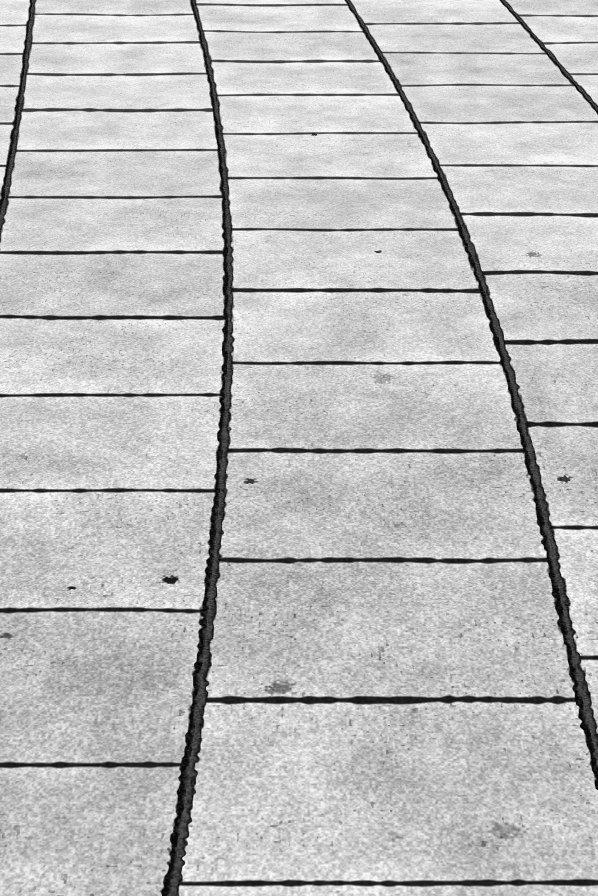
A Shadertoy shader for this texture:

```glsl
// Pale concrete paving receding upward: curved dark seams split it into columns,
// and evenly spaced cross joints, spaced by perspective, split those into slabs.
// Grain and stains are value noise laid out in ground coordinates.

#define HORIZON 0.5091      // height of the vanishing line above the top edge
#define ROW_SCALE 9.416     // slab rows per unit of inverse depth
#define ROW_START 18.30
#define SLAB_WIDTH 0.49
#define SEAM_WIDTH 0.0042
#define JOINT_WIDTH 0.0008
#define FAR_TONE 0.845
#define NEAR_TONE 0.765
#define GRAIN 0.36
#define STAIN 0.20
#define SPOT_COUNT 11

// Worn pits and stains: centre across, centre down, radius, strength
const vec4 SPOTS[SPOT_COUNT] = vec4[SPOT_COUNT](
    vec4(0.285, 0.647, 0.017, 0.85), vec4(0.119, 0.656, 0.008, 0.85),
    vec4(0.418, 0.537, 0.012, 0.70), vec4(0.010, 0.710, 0.013, 0.55),
    vec4(0.471, 0.768, 0.028, 0.40), vec4(0.944, 0.535, 0.014, 0.70),
    vec4(0.633, 0.281, 0.006, 0.70), vec4(0.891, 0.284, 0.012, 0.40),
    vec4(0.845, 0.926, 0.036, 0.25), vec4(0.640, 0.422, 0.020, 0.22),
    vec4(0.525, 0.150, 0.006, 0.75));

float hash(vec2 p) {
    vec3 q = fract(p.xyx * vec3(0.1031, 0.1030, 0.0973));
    q += dot(q, q.yzx + 33.33);
    return fract((q.x + q.y) * q.z);
}

float noise(vec2 p) {
    vec2 i = floor(p), f = fract(p);
    f = f * f * (3.0 - 2.0 * f);
    return mix(mix(hash(i), hash(i + vec2(1, 0)), f.x),
               mix(hash(i + vec2(0, 1)), hash(i + vec2(1, 1)), f.x), f.y);
}

float fbm(vec2 p) {
    float sum = 0.0, amp = 0.5;
    for (int i = 0; i < 4; i++) {
        sum += amp * noise(p);
        p = p * 2.03 + 17.7;
        amp *= 0.5;
    }
    return sum / 0.9375;
}

// Seam positions across the canvas at depth t, from left to right
vec4 seamPositions(float t) {
    return vec4(0.055 - t * (0.16 + 0.25 * t),
                0.322 + t * (0.4283 + t * (-0.9587 + t * (0.7295 - 0.236 * t))),
                0.580 + t * (0.9676 + t * (-0.9223 + t * (0.3509 + 0.092 * t))),
                0.840 + 1.30 * t);
}

void mainImage(out vec4 fragColor, in vec2 fragCoord) {
    vec2 uv = fragCoord / iResolution.xy;
    float u = uv.x, t = 1.0 - uv.y;
    vec2 pixel = 1.0 / iResolution.xy;

    // Ground plane, measured in slabs
    float invDepth = 1.0 / (t + HORIZON);
    vec2 ground = vec2((u - 0.5) * invDepth / SLAB_WIDTH, ROW_START - ROW_SCALE * invDepth);

    // Nearest seam and column index
    vec4 seams = seamPositions(t);
    float column = 0.0, seamOffset = 9.0;
    for (int i = 0; i < 4; i++) {
        float offset = u - seams[i];
        column += step(0.0, offset);
        if (abs(offset) < abs(seamOffset)) seamOffset = offset;
    }

    // Nearest cross joint; each column has its own stagger
    float stagger = column < 0.5 ? 0.75 : column < 1.5 ? 0.39 : column < 2.5 ? 0.0
                  : column < 3.5 ? 0.725 : 0.40;
    float row = ground.y - stagger;
    float jointId = floor(row + 0.5);
    float jointOffset = (row - jointId) / (ROW_SCALE * invDepth * invDepth);
    jointOffset += 0.0022 * (noise(vec2(u * 9.0, jointId * 7.3 + column)) - 0.5);

    // Slab tone, broad stains and streaks
    float tone = mix(FAR_TONE, NEAR_TONE, smoothstep(0.05, 0.65, t));
    tone += 0.07 * (hash(vec2(column + 3.0, floor(row) + 11.0)) - 0.5);
    tone += STAIN * (fbm(ground * vec2(5.0, 3.5) + column * 9.0) - 0.5);
    tone += 0.5 * STAIN * (fbm(ground * vec2(14.0, 13.0)) - 0.5);
    vec2 shade = (vec2(u, t) - vec2(0.57, 0.55)) / vec2(0.24, 0.08);
    tone -= 0.05 * exp(-dot(shade, shade));

    // Pale worn borders
    float seamDist = abs(seamOffset), jointDist = abs(jointOffset);
    float border = max(exp(-seamDist / (0.010 + 0.016 * t)), exp(-jointDist / (0.004 + 0.007 * t)));
    tone += 0.10 * border;

    // Sandy grain, stronger close up, with sparse dark pores
    float grain = noise(ground * vec2(125.0, 72.0));
    float fine = noise(ground * vec2(215.0, 130.0) + 41.0);
    float closeness = mix(0.35, 1.0, smoothstep(0.0, 0.65, t));
    tone += GRAIN * closeness * (0.55 * grain + 0.45 * fine - 0.5);
    float pores = smoothstep(0.79, 0.95, noise(ground * vec2(90.0, 50.0) + 7.0));
    tone -= 0.22 * closeness * pores * smoothstep(0.40, 0.62, fbm(ground * 4.0 + 23.0));

    // Pits with ragged outlines
    for (int i = 0; i < SPOT_COUNT; i++) {
        vec4 spot = SPOTS[i];
        vec2 d = (vec2(u, t) - spot.xy) * vec2(1.0, 1.5) / (spot.z * vec2(1.0, 0.42));
        float edge = length(d) + 0.7 * (grain - 0.5);
        tone *= 1.0 - spot.w * (1.0 - smoothstep(0.45, 1.15, edge));
    }

    // Cross joints: thin black gaps of uneven thickness
    float thickness = (JOINT_WIDTH + 0.0023 * t) * mix(0.65, 1.25, hash(vec2(jointId + 5.0, column + 2.0)));
    thickness *= 0.55 + 0.9 * noise(vec2(u * 60.0, jointId * 3.1 + column));
    float gap = 1.0 - smoothstep(-0.6, 1.0, (jointDist - thickness) / (pixel.y + 0.0008 * t));
    tone = mix(tone, 0.06 + 0.06 * grain, gap * mix(0.78, 0.97, smoothstep(0.0, 0.4, t)));

    // Seams: gritty grey filling between black, crumbling sides
    float halfWidth = SEAM_WIDTH + 0.0095 * min(t, 0.85);
    float crumble = (noise(vec2(u * 150.0, t * 190.0)) - 0.5) * (0.003 + 0.007 * t);
    float edgeDist = seamDist - halfWidth + crumble;
    float seam = 1.0 - smoothstep(-0.6, 1.0, edgeDist / (pixel.x + 0.001));
    float filling = smoothstep(0.15, 0.9, -edgeDist / halfWidth + 0.25 * sign(seamOffset));
    float seamTone = mix(0.05, 0.27, filling) + 0.16 * (fine - 0.5);
    tone = mix(tone, seamTone, seam);

    fragColor = vec4(vec3(clamp(tone, 0.03, 0.97)), 1.0);
}
```
